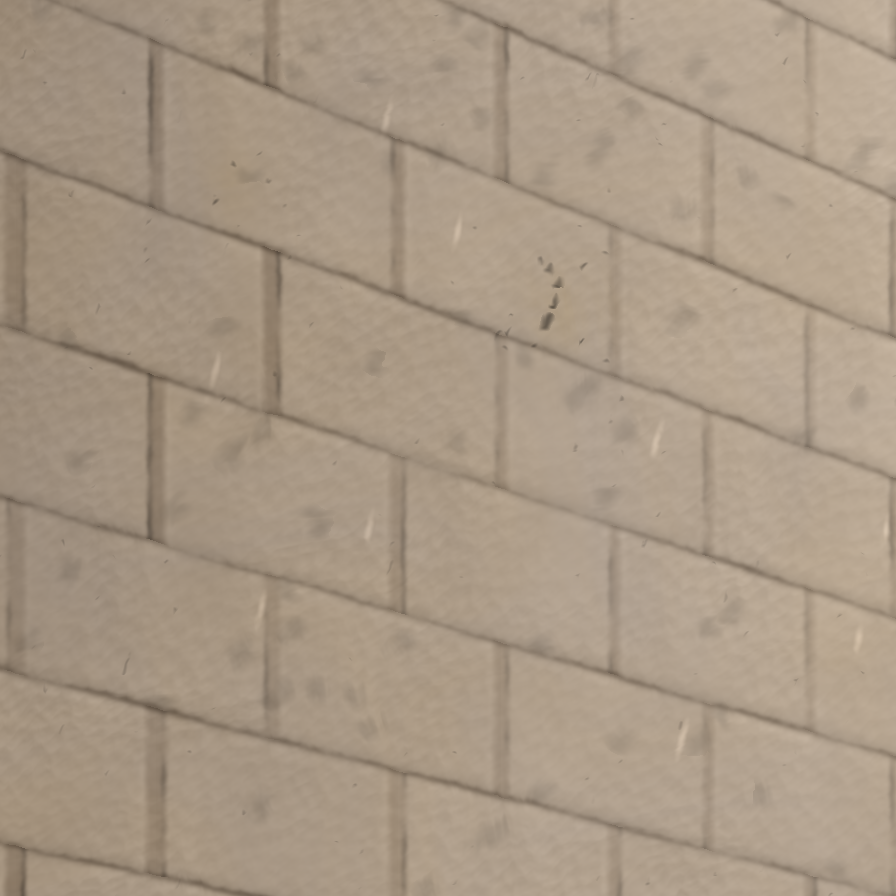
Write a WebGL 1 fragment shader that draws this texture.

```glsl
precision highp float;
// Painted block wall seen at an angle: running-bond courses in perspective.
// Screen points are mapped to course and block numbers, then worn joints, embossed
// cellular grain, pits, stains and scratches are layered over a soft side light.

uniform vec2 u_resolution;

float hash(vec2 p) {
  return fract(sin(dot(p, vec2(127.1, 311.7))) * 43758.545);
}

// Cellular noise: x is the distance to the nearest point, y its random id
vec2 cells(vec2 p) {
  vec2 base = floor(p), nearest = vec2(9.0, 0.0);
  for (int j = -1; j <= 1; j++) {
    for (int i = -1; i <= 1; i++) {
      vec2 c = base + vec2(float(i), float(j));
      vec2 point = c + 0.1 + 0.8 * vec2(hash(c), hash(c + 57.3));
      float d = distance(p, point);
      if (d < nearest.x) nearest = vec2(d, hash(c + 19.7));
    }
  }
  return nearest;
}

// Layered, warped sines: slow blotches around zero
float mottle(vec2 p) {
  float sum = 0.0, amp = 0.5;
  for (int i = 0; i < 4; i++) {
    p = mat2(0.8, 0.6, -0.6, 0.8) * p + 1.7;
    p += 0.9 * sin(p.yx * 1.3);
    sum += amp * sin(p.x) * sin(p.y);
    p *= 1.8;
    amp *= 0.6;
  }
  return sum;
}

// Slope of the cellular field along a fixed light direction
float emboss(vec2 p) {
  return cells(p).x - cells(p + vec2(0.3, 0.2)).x;
}

float bell(float x, float width) {
  return exp(-x * x / (width * width));
}

void main() {
  vec2 p = gl_FragCoord.xy / u_resolution;
  float blotch = mottle(p * 20.0);
  float rough = cells(p * 60.0 + 0.5 * blotch).x - 0.45;

  // Perspective: courses and blocks shrink towards the right
  float depth = 1.0 - 0.1925 * p.x;
  float rise = 0.1927 * depth;
  float course = (0.831 - p.y - 0.365 * p.x) / rise + 0.016 * blotch + 0.01 * rough;
  float row = floor(course);
  float odd = mod(row, 2.0);
  float block = (6.56 * p.x / depth - 0.115 - 0.07 * odd - odd) * 0.5;
  float column = floor(block + 0.5);

  // Signed distances to the nearest bed joint and upright joint
  float bedRow = floor(course + 0.5);
  float bed = (course - bedRow) * rise;
  float upright = (block - column) * depth * depth / 3.28 + 0.002 * rough + 0.001 * blotch;

  // Side light, dimmer in the upper left, with a tone for each block
  float light = 0.27 + 0.66 * p.x - 0.2 * p.y * (1.0 - p.x);
  light += 0.16 * p.x * p.y - 0.12 * bell(length(p - vec2(1.0, 0.0)), 0.25);
  light += 0.07 * (hash(vec2(floor(block), row)) - 0.5) + 0.13 * blotch;
  vec3 color = mix(vec3(0.60, 0.535, 0.462), vec3(0.735, 0.668, 0.59), light);
  color += vec3(0.008, 0.002, -0.012) * mottle(p * 9.0 + 4.0);

  // Diagonal rough grain, bent by the blotches and patchy in strength
  vec2 slant = mat2(0.77, -0.64, 0.64, 0.77) * p + 0.006 * blotch;
  float grain = emboss(slant * vec2(42.0, 68.0)) + 0.35 * emboss(slant * vec2(90.0, 130.0));
  color += 0.035 * grain * (1.0 + 0.7 * mottle(p * 13.0 + 2.0));

  // Wide, faded upright joints with a darker, broken edge
  float seed = hash(vec2(column, row) + 3.1);
  float halfWidth = mix(0.0115, 0.006, p.x) * mix(0.75, 1.1, seed);
  float fade = mix(1.0, 0.7, p.x) * mix(0.5, 1.0, hash(vec2(row, column) + 8.4));
  fade *= 0.95 + 0.45 * blotch;
  float band = 1.0 - smoothstep(halfWidth - 0.006, halfWidth + 0.005, abs(upright));
  float side = seed > 0.5 ? 1.0 : -1.0;
  float broken = smoothstep(0.15, 0.75, cells(vec2(column * 3.7 + row, p.y * 16.0)).x);
  color = mix(color, color * vec3(0.84, 0.82, 0.80), band * fade);
  color *= 1.0 - 0.28 * broken * fade * bell(upright - side * halfWidth * 0.75, 0.0035);
  color += 0.015 * bell(upright + side * (halfWidth + 0.005), 0.004) * fade;

  // Thin bed joints: dark core that comes and goes, soft shadow, pale lip
  float wear = 0.3 + 0.9 * cells(vec2(p.x * 7.0, bedRow * 3.7)).x;
  wear += 0.4 * rough + 0.35 * blotch;
  wear *= 1.0 - 0.45 * bell(length(p - vec2(0.52, 0.47)), 0.2);
  wear = clamp(wear * mix(1.15, 0.9, p.x), 0.08, 1.3);
  color *= 1.0 - vec3(0.24, 0.26, 0.28) * wear * bell(bed, 0.003 + 0.0014 * wear);
  color *= 1.0 - 0.06 * bell(bed + 0.003, 0.010);
  color += 0.016 * bell(bed - 0.010, 0.006) * (1.0 + blotch);

  // Faint smudges over the wall, ragged pits crowded in two damaged patches
  float damage = bell(length(p - vec2(0.635, 0.655)), 0.055);
  damage += 0.6 * bell(length(p - vec2(0.25, 0.79)), 0.035);
  vec2 pit = cells(slant * vec2(52.0, 74.0) + 0.5 * blotch + 0.6 * rough);
  float radius = min(max(pit.y - 0.95 + 0.42 * damage, 0.0) * 2.0, 0.5);
  float hole = (1.0 - smoothstep(0.0, radius + 0.15, pit.x)) * smoothstep(0.0, 0.1, radius);
  color = mix(color, color * vec3(0.95, 0.91, 0.78), 0.6 * damage * (0.7 + blotch));
  color *= 1.0 - hole * (0.17 + 0.33 * damage);
  vec2 smudge = cells(p * 19.0 + 0.4 * blotch + 3.0);
  color *= 1.0 - 0.09 * step(0.8, smudge.y) * (1.0 - smoothstep(0.05, 0.4, smudge.x));

  // A few soft, pale upright scratches
  vec2 scratch = cells(vec2(p.x * 42.0 - p.y * 9.0, p.y * 10.0) + 5.0 + 0.2 * blotch);
  float mark = step(0.982, scratch.y) * (1.0 - smoothstep(0.0, 0.27, scratch.x));
  color += vec3(0.10, 0.095, 0.09) * mark;

  gl_FragColor = vec4(clamp(color, 0.0, 1.0), 1.0);
}
```
